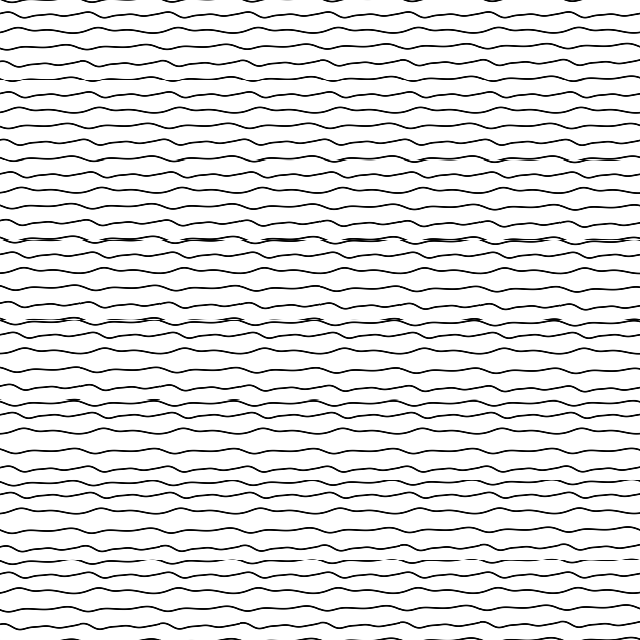
This pattern is drawn by a WebGL 2 fragment shader. Its source:

```glsl
#version 300 es
precision highp float;
// Eight by eight cells of five thin wavy lines that drift slowly from cell to cell.

uniform vec2 u_resolution;
out vec4 fragColor;

const float TAU = 6.2831853;
const float CELLS = 8.0;          // repeats across and down
const int LINES = 5;              // lines per cell, counted from its top
const int SHAPES = 3;             // wave profiles, taken in turn by the lines
const float HALF_WIDTH = 0.011;   // half the line width, in cells
const vec3 PAPER = vec3(1.0);
const vec3 INK = vec3(0.01);

// Per line: depth below the cell top, position of the crest, and their drifts.
const float DEPTH[LINES] = float[](0.010, 0.189, 0.385, 0.604, 0.821);
const float DEPTH_DRIFT[LINES] = float[](0.031, 0.004, 0.006, 0.033, 0.044);
const float CREST[LINES] = float[](0.917, 0.182, 0.281, 0.896, 0.125);
const float CREST_DRIFT[LINES] = float[](0.021, 0.031, 0.042, 0.063, 0.042);
const float DEPTH_PEAK_ROW = 5.4; // row where the lines sit lowest
const float CREST_PEAK_ROW = 4.0; // row where the crests lie furthest right

// Per shape: amplitude and phase of the first four harmonics.
const vec4 AMPLITUDE[SHAPES] = vec4[](
    vec4(0.0160, 0.0175, 0.0039, -0.0006),
    vec4(0.0128, 0.0211, 0.0052, 0.0050),
    vec4(0.0221, 0.0163, 0.0045, 0.0010));
const vec4 PHASE[SHAPES] = vec4[](
    vec4(0.81, 0.09, -1.18, 0.0),
    vec4(1.11, 0.93, 0.77, 0.0),
    vec4(-0.62, 0.67, 0.16, 0.0));
const vec4 FREQUENCY = TAU * vec4(1.0, 2.0, 3.0, 4.0);

// Height and slope of a wave at x, measured from its crest.
vec2 wave(int shape, float x) {
    vec4 angle = FREQUENCY * x + PHASE[shape];
    float height = dot(AMPLITUDE[shape], cos(angle));
    float slope = -dot(AMPLITUDE[shape] * FREQUENCY, sin(angle));
    return vec2(height, slope);
}

// Distance to the nearest line; lines leaving a cell wrap to its other side.
float lineDistance(vec2 local, float turn) {
    float depthSwing = cos(TAU * (turn - DEPTH_PEAK_ROW / CELLS));
    float crestSwing = cos(TAU * (turn - CREST_PEAK_ROW / CELLS));
    float nearest = 1.0;
    for (int i = 0; i < LINES; i++) {
        float crest = CREST[i] + CREST_DRIFT[i] * crestSwing;
        vec2 w = wave(i % SHAPES, local.x - crest);
        float depth = DEPTH[i] + DEPTH_DRIFT[i] * depthSwing - w.x;
        float gap = abs(fract(local.y - depth + 0.5) - 0.5);
        nearest = min(nearest, gap * inversesqrt(1.0 + w.y * w.y));
    }
    return nearest;
}

void main() {
    // Cells run left to right, then top to bottom.
    vec2 uv = gl_FragCoord.xy / u_resolution;
    vec2 p = CELLS * vec2(uv.x, 1.0 - uv.y);
    vec2 cell = floor(p);
    float turn = (cell.y + cell.x / CELLS) / CELLS;

    float halfPixel = 0.5 * CELLS / u_resolution.y;
    float d = lineDistance(p - cell, turn) - HALF_WIDTH;
    float ink = 1.0 - smoothstep(-halfPixel, halfPixel, d);
    fragColor = vec4(mix(PAPER, INK, ink), 1.0);
}
```
